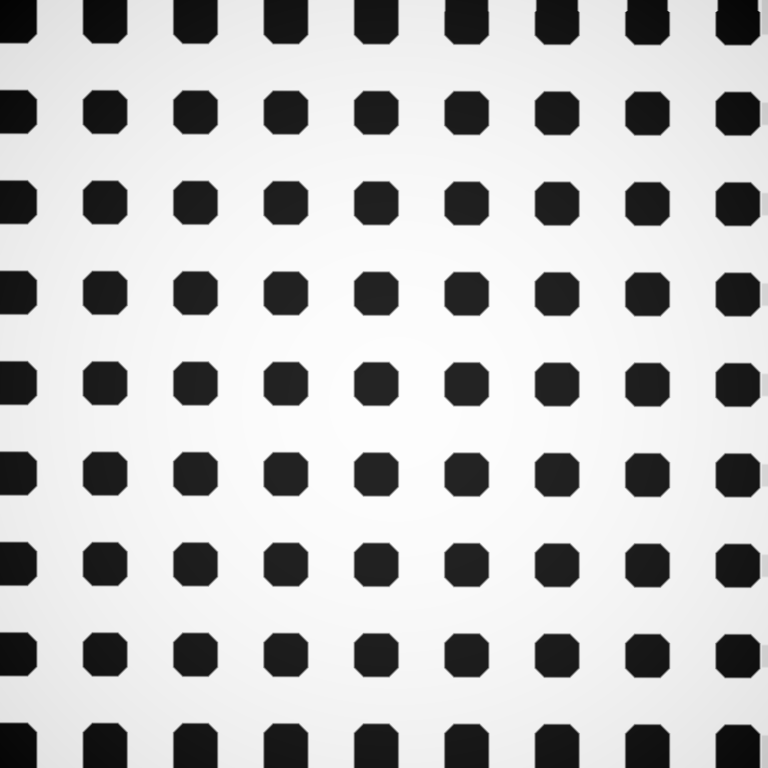
Write a WebGL 1 fragment shader that draws this pattern.

```glsl
precision highp float;
// Nine by nine grid of dark octagonal dots on a softly vignetted white ground.

uniform vec2 u_resolution;

// Grid layout, in canvas units
const vec2 GRID_CENTER = vec2(0.490, 0.500);
const float PITCH = 0.1177;
const float LAST_INDEX = 4.0;            // dots on each side of the middle one
const float ROW_TILT = -0.0026;          // rows sink slightly to the right

// Dot shape
const vec2 DOT_HALF_SIZE = vec2(0.0288, 0.0283);
const float DOT_DIAGONAL = 0.0450;       // |x| + |y| limit that cuts the corners
const float EDGE_SOFTNESS = 0.0038;

// Tones and vignette
const float GROUND_TONE = 0.992;
const float DOT_TONE = 0.140;
const float VIGNETTE = 0.24;
const vec2 LIGHT_CENTER = vec2(0.515, 0.475);

// Faint marks on the right border and worn ends in the top row
const float GHOST_START = 0.992;
const float GHOST_HALF_HEIGHT = 0.0145;
const float GHOST_DEPTH = 0.10;
const float WORN_START = 0.985;
const float WORN_INSET = 0.0026;

float octagonDistance(vec2 p, vec2 halfSize) {
  p = abs(p);
  vec2 side = p - halfSize;
  float corner = (p.x + p.y - DOT_DIAGONAL) * 0.7071;
  return max(max(side.x, side.y), corner);
}

// Coverage of a shape from its signed distance
float coverage(float dist, float softness) {
  return 1.0 - smoothstep(-0.5 * softness, 0.5 * softness, dist);
}

void main() {
  vec2 uv = gl_FragCoord.xy / u_resolution;
  float pixel = 1.0 / min(u_resolution.x, u_resolution.y);
  float softness = max(EDGE_SOFTNESS, 1.5 * pixel);

  // Clamping to the outer dot centres stretches border dots off the canvas
  vec2 grid = uv - GRID_CENTER;
  grid.y -= ROW_TILT * grid.x;
  float extent = LAST_INDEX * PITCH;
  grid.x = max(grid.x, -extent);
  grid.y = clamp(grid.y, -extent, extent);
  vec2 index = min(floor(grid / PITCH + 0.5), LAST_INDEX);
  vec2 local = grid - index * PITCH;

  // Top row ends narrow a little towards the right
  vec2 halfSize = DOT_HALF_SIZE;
  float worn = smoothstep(WORN_START - pixel, WORN_START + pixel, uv.y);
  halfSize.x -= WORN_INSET * worn * clamp(index.x / 3.0, 0.0, 1.0);

  float dot8 = coverage(octagonDistance(local, halfSize), softness);

  // Pale marks where the next column would begin
  float ghost = smoothstep(GHOST_START - pixel, GHOST_START + pixel, uv.x);
  ghost *= coverage(abs(local.y) - GHOST_HALF_HEIGHT, softness);

  vec2 fromLight = uv - LIGHT_CENTER;
  float shade = VIGNETTE * dot(fromLight, fromLight);
  float ground = GROUND_TONE - GHOST_DEPTH * ghost;
  float tone = mix(ground, DOT_TONE, dot8) - shade;
  gl_FragColor = vec4(vec3(clamp(tone, 0.0, 1.0)), 1.0);
}
```
